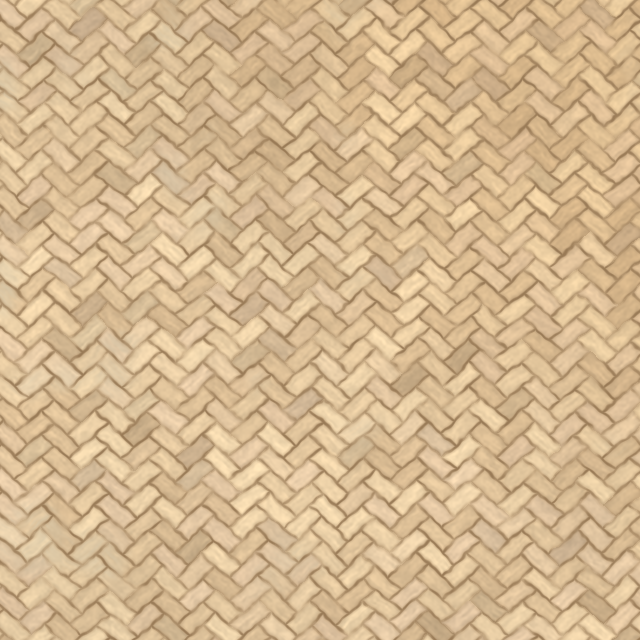
This texture is drawn by a Shadertoy shader. Its source:

```glsl
// Woven straw matting: a herringbone of short tan strips with worn, uneven seams.

float hash(vec2 p) {
    vec3 q = fract(p.xyx * vec3(0.1031, 0.1030, 0.0973));
    q += dot(q, q.yzx + 33.33);
    return fract((q.x + q.y) * q.z);
}

float noise(vec2 p) {
    vec2 cell = floor(p), f = fract(p);
    f = f * f * (3.0 - 2.0 * f);
    return mix(mix(hash(cell), hash(cell + vec2(1, 0)), f.x),
               mix(hash(cell + vec2(0, 1)), hash(cell + vec2(1, 1)), f.x), f.y);
}

float clouds(vec2 p) {
    return 0.55 * noise(p) + 0.30 * noise(p * 2.1 + 7.3) + 0.15 * noise(p * 4.3 + 3.1);
}

// Finds the 2 by 1 strip at q: xy = place along and across it, zw = its corner.
// "rising" is 1 for strips that climb to the right, 0 for those that fall.
vec4 findStrip(vec2 q, out float rising) {
    vec2 corner = floor(q);
    float k = mod(corner.x - corner.y, 4.0);
    rising = step(k, 1.5);
    if (k > 0.5 && k < 1.5) corner.x -= 1.0;
    if (k > 1.5 && k < 2.5) corner.y -= 1.0;
    vec2 local = q - corner;
    return vec4(rising > 0.5 ? local : local.yx, corner);
}

void mainImage(out vec4 fragColor, in vec2 fragCoord) {
    vec2 uv = fragCoord / iResolution.xy;

    // 12 zigzags across and 27 rows up, bent slightly by hand weaving
    vec2 bend = vec2(clouds(uv * 9.0), clouds(uv * 9.0 + 41.0)) - 0.5;
    vec2 weave = uv * vec2(12.0, 27.0) - vec2(0.545, 0.2) + bend * vec2(0.16, 0.35);
    vec2 q = vec2(weave.y + 2.0 * weave.x, weave.y - 2.0 * weave.x);
    q += 0.13 * (vec2(noise(uv * 95.0), noise(uv * 95.0 + 19.0)) - 0.5);

    float rising;
    vec4 strip = findStrip(q, rising);
    vec2 local = strip.xy;
    vec2 id = strip.zw + 60.0 + rising * 137.0;
    float tone = hash(id), hue = hash(id + 23.7);

    // Base straw colour of each strip
    vec3 color = mix(vec3(0.83, 0.715, 0.56), vec3(0.935, 0.835, 0.675), tone);
    color = mix(color, vec3(0.88, 0.77, 0.645), 0.65 * smoothstep(0.55, 0.9, hue));
    color *= 1.0 - 0.08 * step(0.9, hash(id + 71.3));

    // Fibres along the strip, fine grain and a slight sheen
    float fibre = noise(local * vec2(1.6, 6.0) + id * 3.7);
    float grain = noise(uv * 210.0);
    color *= 1.0 + 0.09 * (fibre - 0.5) + 0.05 * (grain - 0.5);
    color *= 0.985 + 0.03 * sin(3.14159 * local.y);

    // Broad staining, warmer towards the upper right
    float stain = clouds(uv * 4.5 + 11.0);
    color *= 1.0 + 0.12 * (stain - 0.5);
    color *= mix(vec3(1.0), vec3(0.985, 0.96, 0.92), smoothstep(0.9, 1.8, uv.x + uv.y));

    // Bleached, frayed patches, mostly on the left
    float frayed = smoothstep(0.62, 0.8, clouds(uv * 7.0 + 29.0)) * (1.0 - 0.7 * uv.x);
    float streak = noise(local * vec2(1.2, 8.0) + id * 5.1);
    color = mix(color, vec3(0.85, 0.79, 0.67), frayed * (0.25 + 0.5 * streak));

    // Seams: soft shade beside each edge and a thin dark line of varying depth
    vec2 edge = min(local, vec2(2.0, 1.0) - local);
    float gap = max(min(edge.x, edge.y), 0.0);
    float pixel = 36.0 / iResolution.y;
    float wear = clouds(uv * 38.0 + 5.0);
    float shade = 1.0 - smoothstep(0.02, 0.19 + pixel, gap);
    float line = 1.0 - smoothstep(0.015, 0.065 + pixel, gap);
    color = mix(color, vec3(0.73, 0.61, 0.46), shade * (0.25 + 0.4 * wear));
    color = mix(color, vec3(0.58, 0.46, 0.32), line * smoothstep(0.1, 0.85, wear) * 0.9);

    // Deeper shadow under the lower long edge
    float under = 1.0 - smoothstep(0.02, 0.12 + pixel, local.y);
    color = mix(color, vec3(0.60, 0.48, 0.34), 0.28 * under * wear);

    fragColor = vec4(clamp(color, 0.0, 1.0), 1.0);
}
```
